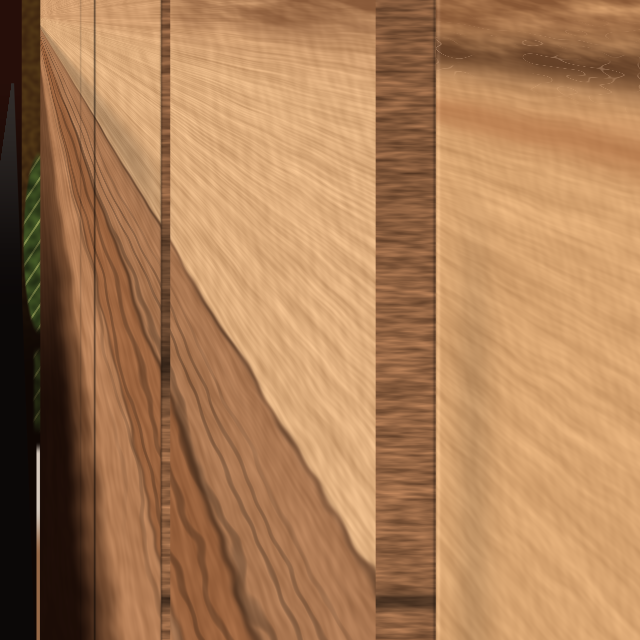
Write a WebGL 1 fragment shader that draws this texture.

```glsl
precision highp float;
// Veneered boards seen at a steep angle: the grain fans out from one vanishing point,
// cut by upright seams with layered edges, beside a dark gap holding a leaf.
// Gradient noise in polar coordinates draws the grain; smooth masks place the parts.

uniform vec2 u_resolution;

#define VANISH vec2(0.052, 0.026)
#define BOARD_LEFT 0.063
#define SEAM_X 0.148
#define STRIP vec2(0.252, 0.266)
#define BAND vec2(0.587, 0.681)
#define GRAIN_GAIN 0.17
#define PALE vec3(0.865, 0.675, 0.485)
#define TAN vec3(0.74, 0.515, 0.35)
#define BROWN vec3(0.60, 0.385, 0.24)
#define DARK vec3(0.11, 0.05, 0.025)

vec2 gradientAt(vec2 cell) {
  float h = fract(sin(dot(cell, vec2(127.1, 311.7))) * 43758.5);
  return vec2(cos(h * 6.2832), sin(h * 6.2832));
}

float noise(vec2 p) {
  vec2 i = floor(p), f = fract(p);
  vec2 u = f * f * f * (f * (f * 6.0 - 15.0) + 10.0);
  vec2 e = vec2(1.0, 0.0);
  float low = mix(dot(gradientAt(i), f), dot(gradientAt(i + e), f - e), u.x);
  float high = mix(dot(gradientAt(i + e.yx), f - e.yx),
                   dot(gradientAt(i + e.xx), f - e.xx), u.x);
  return 1.4 * mix(low, high, u.y);
}

float fbm(vec2 p) {
  float sum = 0.0, gain = 0.6;
  for (int i = 0; i < 4; i++) {
    sum += gain * noise(p);
    p = p * 2.03 + 17.3;
    gain *= 0.55;
  }
  return sum;
}

float bump(float x, float center, float width) {
  float t = (x - center) / width;
  return exp(-t * t);
}

float inside(float x, vec2 span, float soft) {
  return smoothstep(span.x - soft, span.x + soft, x)
       * (1.0 - smoothstep(span.y - soft, span.y + soft, x));
}

// Board faces; p.y runs downward from the top edge.
vec3 boardFace(vec2 p, float px) {
  vec2 ray = p - VANISH;
  float r = length(ray);
  float a = atan(ray.y, max(ray.x, 0.001));
  float wobble = 0.012 * noise(vec2(r * 9.0, 3.0)) + 0.008 * noise(p * 22.0);
  float plank = a + wobble;
  float soft = 0.003 + px / max(r, 0.05);
  float right = smoothstep(BAND.y - px, BAND.y + px, p.x);

  // Planks from the pale top to the shadowed lower left
  vec3 c = mix(PALE, TAN, 0.35 * smoothstep(0.35, 0.0, a));
  c = mix(c, TAN * 0.91, smoothstep(1.022 - soft, 1.022 + soft, plank));
  c = mix(c, BROWN * 1.02, smoothstep(1.224 - soft, 1.224 + soft, plank));
  c = mix(c, TAN * 0.96, smoothstep(1.338 - soft, 1.338 + soft, plank));
  c = mix(c, BROWN * 0.72, smoothstep(1.415, 1.45, plank));
  c = mix(c, DARK, smoothstep(1.445, 1.50, plank) * smoothstep(0.2, 0.65, p.y));
  c *= 1.0 - 0.2 * inside(a, vec2(0.88, 1.03), 0.06) * smoothstep(0.29, 0.2, p.x);

  // Fanned grain at two scales, with short upright fibres across it
  float fade = smoothstep(0.03, 0.3, r);
  float coarse = fbm(vec2(a * 34.0, r * 3.0 + 5.0));
  float fine = noise(vec2(a * 125.0 + noise(p * 14.0), r * 7.0));
  float fibre = noise(vec2(p.x * 95.0 - p.y * 25.0, p.y * 28.0));
  float blur = mix(1.0, 0.65, right);
  float grain = coarse * 0.75 + fine * 0.5 * fade * blur + fibre * 0.38 * blur;
  c *= 1.0 + GRAIN_GAIN * grain * vec3(0.8, 1.0, 1.25);

  // Dark growth lines in the lower planks
  float figure = sin(plank * 150.0 + 5.0 * noise(vec2(r * 5.0, a * 8.0)));
  float lower = inside(plank, vec2(1.11, 1.36), 0.05);
  c *= 1.0 - 0.23 * lower * smoothstep(0.45, 1.0, figure);
  float joint = bump(plank, 1.026, 0.006 + 0.5 * px) * (0.6 + 0.4 * noise(p * 13.0));
  joint += 0.8 * bump(plank, 1.226, 0.007) + 0.5 * bump(plank, 1.338, 0.004);
  c = mix(c, BROWN * 0.42, clamp(joint, 0.0, 1.0) * 0.8 * smoothstep(0.04, 0.2, r));

  // Smoky knot streaks along the top, with pale scratches on the right
  float smoke = fbm(vec2(p.x * 7.0, p.y * 28.0 - p.x * 6.0));
  float knot = right * bump(a + 0.02 * smoke, 0.085, 0.047);
  float topShade = bump(p.y, 0.0, 0.055) * smoothstep(0.25, 0.31, p.x);
  c = mix(c, BROWN * 0.61, clamp(knot * (0.86 + smoke * 0.5), 0.0, 0.92));
  c = mix(c, BROWN * 0.85, clamp(topShade * (0.68 + smoke), 0.0, 0.9));
  c = mix(c, BROWN * 1.15, right * 0.55 * bump(a + 0.015 * smoke, 0.225, 0.035));
  float scratch = abs(noise(vec2(p.x * 19.0, p.y * 65.0 - p.x * 9.0)));
  c += 0.17 * knot * smoothstep(0.05, 0.0, scratch) * smoothstep(0.0, 0.3, smoke + 0.15);
  c *= mix(vec3(1.0), vec3(0.98, 0.955, 0.91), right);
  return c * (1.0 - 0.11 * right * bump(p.x, 0.74, 0.03) * smoothstep(0.2, 0.6, p.y));
}

// Layered edge: stacked horizontal fibres.
vec3 layeredEdge(vec2 p) {
  float layers = fbm(vec2(p.x * 9.0, p.y * 75.0)) + 0.55 * noise(vec2(p.x * 28.0, p.y * 190.0));
  float tone = 0.46 + 0.5 * layers + 0.12 * smoothstep(0.1, 0.6, p.y);
  vec3 c = mix(BROWN * 0.55, TAN, clamp(tone, 0.0, 1.15));
  return c * (1.0 - 0.5 * bump(p.y, 0.94, 0.014));
}

// Gap on the left: dark wall, olive strip, veined leaves, upright wedge, lit rim.
vec3 darkGap(vec2 p, float px) {
  vec3 c = mix(vec3(0.15, 0.055, 0.035), DARK * 0.5, smoothstep(0.1, 0.4, p.y));
  float olive = smoothstep(0.034 - px, 0.034 + px, p.x) * smoothstep(0.6, 0.2, p.y);
  c = mix(c, vec3(0.30, 0.20, 0.08), olive * (0.85 + 0.3 * noise(p * 90.0)));
  float leaf = 1.0 - smoothstep(0.92, 1.08, length((p - vec2(0.061, 0.38)) / vec2(0.024, 0.135)));
  leaf += 0.5 * inside(p.y, vec2(0.55, 0.67), 0.01) * smoothstep(0.05, 0.057, p.x);
  float vein = smoothstep(0.75, 1.0, sin((p.y + p.x * 1.5) * 190.0));
  vec3 green = mix(vec3(0.20, 0.26, 0.11), vec3(0.50, 0.52, 0.29), vein * 0.7);
  c = mix(c, green * (1.0 + 0.5 * noise(p * 60.0)), clamp(leaf, 0.0, 1.0));
  float edge = 0.022 + 0.037 * (p.y - 0.13);
  float wedge = smoothstep(edge + px, edge - px, p.x)
              * smoothstep(-px, px, p.y - 0.13 - max(0.018 - p.x, 0.0) * 7.0);
  vec3 steel = mix(vec3(0.19, 0.17, 0.16), vec3(0.045, 0.03, 0.028), smoothstep(0.12, 0.48, p.y));
  c = mix(c, steel, wedge);
  float rim = inside(p.x, vec2(0.057, 0.0625), px) * smoothstep(0.69, 0.71, p.y);
  return mix(c, mix(vec3(0.83, 0.78, 0.73), TAN * 0.8, smoothstep(0.79, 0.87, p.y)), rim);
}

void main() {
  vec2 uv = gl_FragCoord.xy / u_resolution;
  vec2 p = vec2(uv.x, 1.0 - uv.y);
  float px = 0.75 / min(u_resolution.x, u_resolution.y);
  vec3 c = boardFace(p, px);
  vec3 edge = layeredEdge(p);

  // Seams and layered edges
  c *= 1.0 - 0.5 * bump(p.x, SEAM_X, 0.0016) - 0.14 * bump(p.x, 0.126, 0.0014);
  float stripShade = 1.0 - 0.3 * inside(p.y, vec2(0.35, 0.64), 0.03) - 0.3 * bump(p.y, 0.57, 0.02);
  c = mix(c, edge * stripShade, inside(p.x, STRIP, px));
  c = mix(c, edge, inside(p.x, BAND, px));
  c *= 1.0 - 0.3 * bump(p.x, STRIP.x, 0.0018) - 0.28 * bump(p.x, BAND.y - 0.002, 0.0025);
  c += 0.07 * bump(p.x, BAND.y + 0.004, 0.003);

  c = mix(darkGap(p, px), c, smoothstep(BOARD_LEFT - px, BOARD_LEFT + px, p.x));
  gl_FragColor = vec4(clamp(c, 0.0, 1.0), 1.0);
}
```
